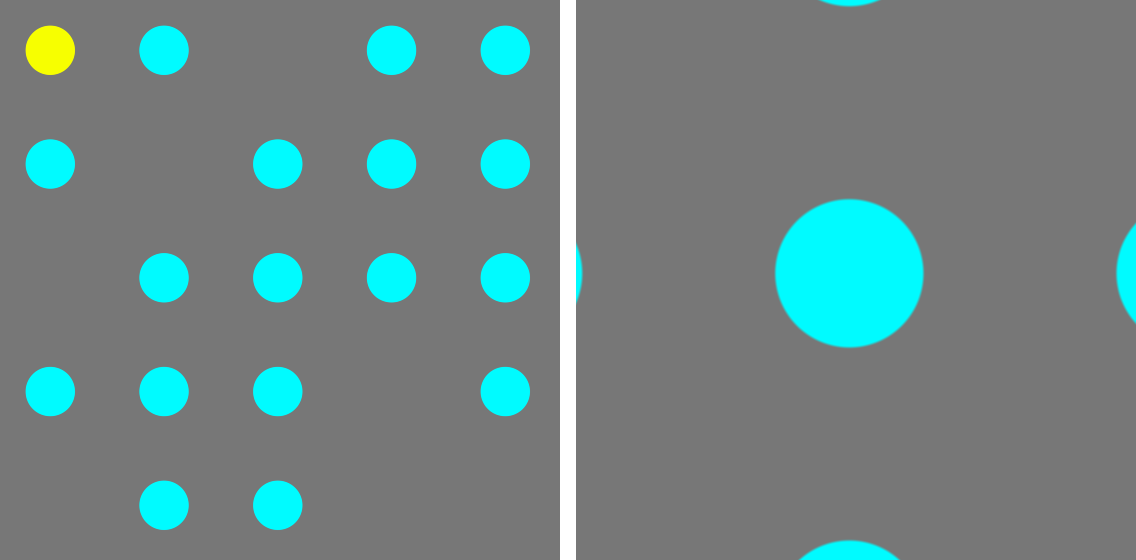
Left: the whole. Right: its middle third, enlarged.
Reproduce this pattern procedurally as a Shadertoy shader.

```glsl
// A five by five grid of flat round dots on plain grey, with some places left empty.
// Each pixel finds its nearest grid cell, measures the distance to that cell's
// centre, and blends in the dot colour where the cell is filled.

#define GRID_COUNT 5
#define PITCH 0.203125
#define FIRST_CENTRE 0.0898
#define DOT_RADIUS 0.0441
#define EDGE_SOFTNESS 0.0011
#define BACKGROUND vec3(0.467, 0.467, 0.467)
#define DOT_COLOUR vec3(0.0, 0.985, 1.0)
#define ACCENT_COLOUR vec3(0.97, 1.0, 0.0)

// Empty cells: one short diagonal, then gaps in the two lowest rows.
bool isEmpty(ivec2 cell) {
    bool diagonal = cell.x + cell.y == 2;
    bool lowerColumn = cell.x == 3 && cell.y >= 3;
    bool lastRowEnds = cell.y == 4 && (cell.x == 0 || cell.x == 4);
    return diagonal || lowerColumn || lastRowEnds;
}

// Coverage of a disc with a smooth edge.
float disc(vec2 p, float radius) {
    float edge = max(EDGE_SOFTNESS, 0.6 / iResolution.y);
    return 1.0 - smoothstep(-edge, edge, length(p) - radius);
}

void mainImage(out vec4 fragColor, in vec2 fragCoord) {
    // Canvas units, with rows counted from the top
    vec2 uv = fragCoord / iResolution.xy;
    uv.y = 1.0 - uv.y;

    // Nearest cell and the offset from its centre
    vec2 grid = (uv - FIRST_CENTRE) / PITCH;
    vec2 nearest = clamp(floor(grid + 0.5), 0.0, float(GRID_COUNT - 1));
    vec2 offset = (grid - nearest) * PITCH;
    ivec2 cell = ivec2(nearest);

    // The top left dot carries the accent colour
    vec3 dotColour = cell == ivec2(0) ? ACCENT_COLOUR : DOT_COLOUR;
    float coverage = isEmpty(cell) ? 0.0 : disc(offset, DOT_RADIUS);

    fragColor = vec4(mix(BACKGROUND, dotColour, coverage), 1.0);
}
```
